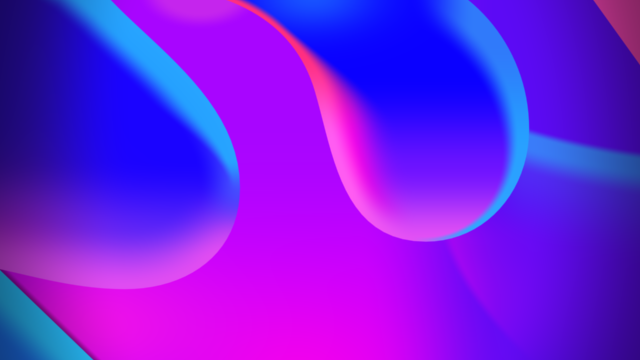
Give the GLSL for this background, as a WebGL 1 fragment shader.

```glsl
precision highp float;
// Glossy neon liquid drops over a violet and magenta backdrop.
uniform vec2 u_resolution;

const float HEIGHT = 4.32; // canvas height in scene units, y runs downward
const vec3 CYAN = vec3(0.14, 0.68, 1.0);
const vec3 BLUE = vec3(0.04, 0.0, 1.0);
const vec3 VIOLET = vec3(0.45, 0.08, 1.0);
const vec3 INDIGO = vec3(0.36, 0.04, 0.96);
const vec3 PURPLE = vec3(0.66, 0.02, 1.0);
const vec3 MAGENTA = vec3(0.95, 0.0, 0.93);
const vec3 PINK = vec3(1.0, 0.36, 0.95);
const vec3 ROSE = vec3(1.0, 0.18, 0.5);

vec2 bezier(vec2 a, vec2 b, vec2 c, vec2 d, float t) {
  float u = 1.0 - t;
  return u * u * u * a + 3.0 * u * u * t * b + 3.0 * u * t * t * c + t * t * t * d;
}

// Adds one curve to an outline: x is squared distance, y is the side.
void addCurve(inout vec2 field, vec2 p, vec2 a, vec2 b, vec2 c, vec2 d) {
  vec2 start = a;
  for (int i = 1; i <= 20; i++) {
    vec2 end = bezier(a, b, c, d, float(i) / 20.0);
    vec2 e = end - start;
    vec2 w = p - start;
    vec2 gap = w - e * clamp(dot(w, e) / dot(e, e), 0.0, 1.0);
    field.x = min(field.x, dot(gap, gap));
    bvec3 side = bvec3(p.y >= start.y, p.y < end.y, e.x * w.y > e.y * w.x);
    if (all(side) || !any(side)) field.y = -field.y;
    start = end;
  }
}

// Depth below the outline, positive inside.
float leftDrop(vec2 p) {
  vec2 f = vec2(1e3, 1.0);
  addCurve(f, p, vec2(1.33, 0.0), vec2(1.9, 0.6), vec2(2.88, 1.25), vec2(2.88, 2.25));
  addCurve(f, p, vec2(2.88, 2.25), vec2(2.88, 3.05), vec2(2.25, 3.47), vec2(1.5, 3.47));
  addCurve(f, p, vec2(1.5, 3.47), vec2(0.95, 3.47), vec2(0.45, 3.33), vec2(0.0, 3.23));
  addCurve(f, p, vec2(0.0, 3.23), vec2(-6.0, 2.0), vec2(-1.0, -2.5), vec2(1.33, 0.0));
  return -f.y * sqrt(f.x);
}

float rightDrop(vec2 p) {
  vec2 f = vec2(1e3, 1.0);
  addCurve(f, p, vec2(2.72, 0.0), vec2(3.25, 0.2), vec2(3.62, 0.55), vec2(3.78, 1.1));
  addCurve(f, p, vec2(3.78, 1.1), vec2(4.0, 1.85), vec2(4.1, 2.9), vec2(5.11, 2.9));
  addCurve(f, p, vec2(5.11, 2.9), vec2(5.82, 2.9), vec2(6.35, 2.3), vec2(6.35, 1.55));
  addCurve(f, p, vec2(6.35, 1.55), vec2(6.35, 0.9), vec2(6.05, 0.35), vec2(5.62, 0.0));
  addCurve(f, p, vec2(5.62, 0.0), vec2(3.5, -1.8), vec2(1.0, -0.65), vec2(2.72, 0.0));
  return -f.y * sqrt(f.x);
}

// Smooth falling ramp: 1 at or below lo, 0 at or above hi.
float fall(float lo, float hi, float x) { return 1.0 - smoothstep(lo, hi, x); }

float glow(vec2 p, vec2 center, vec2 radii) {
  vec2 q = (p - center) / radii;
  return exp(-dot(q, q));
}

vec3 backdrop(vec2 p, float px) {
  vec3 col = mix(PURPLE, vec3(0.78, 0.0, 1.0), smoothstep(1.5, 3.6, p.y));
  col = mix(col, INDIGO, smoothstep(4.3, 6.0, p.x));
  col = mix(col, MAGENTA, 0.95 * glow(p, vec2(3.6, 4.5), vec2(1.5, 1.0)));
  col = mix(col, vec3(0.96, 0.08, 0.9), 0.85 * glow(p, vec2(1.0, 3.9), vec2(1.6, 0.8)));
  col = mix(col, vec3(0.82, 0.2, 0.9), 0.7 * fall(0.6, 1.1, length((p - vec2(2.4, -0.1)) / vec2(0.7, 0.42))));
  // Magenta fold under the right drop
  float t = p.y - 2.9;
  float fold = p.x - (5.3 + 0.35 * t + 0.25 * t * t);
  float foldMask = smoothstep(0.0, 0.15, fold) * exp(-1.6 * max(fold, 0.0)) * smoothstep(2.3, 2.9, p.y);
  col = mix(col, vec3(0.78, 0.02, 0.94), 0.65 * foldMask * fall(3.2, 4.5, p.y));
  // Blue ribbon and its haze
  float s = p.x - 6.35;
  float below = p.y - (1.57 + 0.29 * s - 0.06 * s * s);
  float reach = smoothstep(5.8, 6.3, p.x);
  col = mix(col, vec3(0.3, 0.23, 0.96), 0.8 * reach * smoothstep(-0.05, 0.1, below) * fall(0.2, 1.4, below));
  col = mix(col, vec3(0.22, 0.52, 0.98), 0.9 * reach * smoothstep(-0.04, 0.07, below) * fall(0.2, 0.52, below));
  // Corner wedges
  float top = dot(p - vec2(7.12, 0.0), vec2(0.812, -0.583));
  col = mix(col, vec3(0.98, 0.27, 0.72), smoothstep(-px, px, top));
  float low = dot(p - vec2(0.0, 3.24), vec2(-0.694, 0.72));
  col *= 1.0 - 0.35 * smoothstep(-0.08, 0.0, low);
  vec3 wedge = mix(vec3(0.16, 0.75, 1.0), vec3(0.12, 0.46, 0.98), smoothstep(0.2, 0.6, low));
  return mix(col, wedge, smoothstep(-px, px, low));
}

vec3 shadeLeft(vec2 p, float depth) {
  vec3 col = mix(vec3(0.17, 0.05, 0.72), vec3(0.1, 0.01, 1.0), smoothstep(0.2, 1.6, p.x));
  col = mix(col, vec3(0.42, 0.18, 0.97), smoothstep(1.9, 3.1, p.y));
  col = mix(col, vec3(0.7, 0.12, 0.78), 0.8 * glow(p, vec2(-0.1, 3.0), vec2(1.1, 0.8)));
  col = mix(col, vec3(0.88, 0.3, 0.95), fall(0.0, 0.75, depth) * smoothstep(2.2, 3.1, p.y));
  float width = 0.14 + 0.42 * fall(1.2, 2.3, p.y);
  col = mix(col, vec3(0.3, 0.38, 1.0), 0.8 * fall(0.0, 0.5, depth) * fall(2.2, 2.8, p.y));
  return mix(col, CYAN, 0.9 * fall(width * 0.4, width, depth) * fall(1.9, 2.3, p.y));
}

vec3 shadeRight(vec2 p, float depth) {
  vec3 col = mix(BLUE, VIOLET, smoothstep(0.9, 2.2, p.y));
  col = mix(col, vec3(0.1, 0.36, 1.0), 0.9 * glow(p, vec2(3.75, -0.05), vec2(0.75, 0.4)));
  col = mix(col, vec3(0.9, 0.32, 0.96), smoothstep(2.0, 2.95, p.y));
  // Warm left flank
  float width = 0.12 + 0.75 * smoothstep(0.3, 1.6, p.y);
  vec3 warm = mix(PINK, vec3(1.0, 0.02, 0.9), smoothstep(0.05, 0.35, depth));
  warm = mix(ROSE, warm, smoothstep(0.6, 1.7, p.y));
  col = mix(col, warm, fall(width * 0.2, width, depth) * fall(4.2, 5.0, p.x));
  // Cool right rim, thinning toward the bottom
  float rim = max(0.72 - 0.23 * p.y, 0.02);
  vec3 cool = mix(vec3(0.2, 0.52, 0.98), CYAN, smoothstep(0.5, 1.8, p.y));
  return mix(col, cool, 0.92 * fall(rim * 0.35, rim, depth) * smoothstep(4.9, 5.7, p.x));
}

void main() {
  float px = HEIGHT / u_resolution.y;
  vec2 p = vec2(gl_FragCoord.x, u_resolution.y - gl_FragCoord.y) * px;
  vec3 col = backdrop(p, px);
  float left = leftDrop(p);
  col = mix(col, shadeLeft(p, left), smoothstep(-px, px, left));
  float right = rightDrop(p);
  col = mix(col, shadeRight(p, right), smoothstep(-px, px, right));
  // Vignette
  vec2 q = (p - 0.5 * u_resolution * px) * vec2(0.26, 0.17);
  col *= 1.0 - 0.5 * smoothstep(0.65, 1.15, length(q));
  gl_FragColor = vec4(col, 1.0);
}
```
